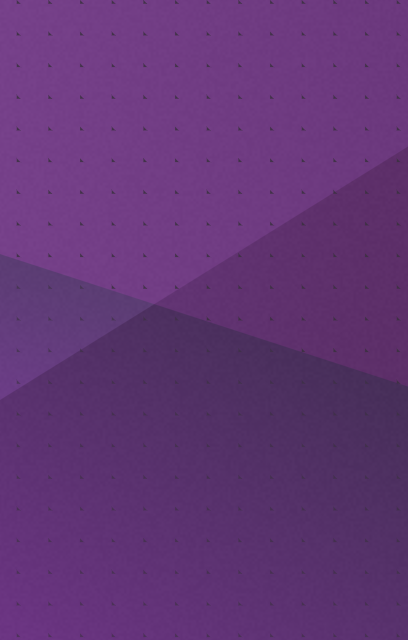
A Shadertoy shader for this background:

```glsl
// Purple backdrop: two slanted edges cross and split the canvas into four
// softly graded facets, covered by a regular grid of tiny dark triangles.
// Each facet is a linear gradient; a faint value-noise grain lies on top.

// Edge heights at the left and right borders, as fractions of the canvas
const vec2 RISING_EDGE  = vec2(0.375, 0.771);
const vec2 FALLING_EDGE = vec2(0.603, 0.396);

// Gradient ends of the four facets
const vec3 TOP_LEFT     = vec3(0.462, 0.252, 0.540);
const vec3 TOP_RIGHT    = vec3(0.420, 0.220, 0.490);
const vec3 RIGHT_INNER  = vec3(0.382, 0.202, 0.450);
const vec3 RIGHT_OUTER  = vec3(0.364, 0.184, 0.412);
const vec3 LEFT_SHADE   = vec3(0.355, 0.238, 0.450);
const vec3 LEFT_LIGHT   = vec3(0.420, 0.238, 0.525);
const vec3 BOTTOM_SHADE = vec3(0.265, 0.182, 0.335);
const vec3 BOTTOM_LIGHT = vec3(0.420, 0.205, 0.510);

// Triangle grid, in units of the canvas height
const vec3  DOT_COLOR   = vec3(0.220, 0.190, 0.240);
const float DOT_PITCH   = 0.04948;
const vec2  DOT_ORIGIN  = vec2(0.0290, 0.9970);
const float DOT_HALF    = 0.0028;
const float DOT_OPACITY = 0.85;
const float DOT_SHADED_OPACITY = 0.6;

const float GRAIN_CELLS  = 240.0;
const float GRAIN_AMOUNT = 0.016;

float hash(vec2 cell) {
    vec3 q = fract(vec3(cell.xyx) * 0.1031);
    q += dot(q, q.yzx + 33.33);
    return fract((q.x + q.y) * q.z);
}

float valueNoise(vec2 p) {
    vec2 cell = floor(p);
    vec2 f = fract(p);
    f = f * f * (3.0 - 2.0 * f);
    float low  = mix(hash(cell), hash(cell + vec2(1, 0)), f.x);
    float high = mix(hash(cell + vec2(0, 1)), hash(cell + vec2(1, 1)), f.x);
    return mix(low, high, f.y);
}

// Signed distance below a slanted edge, in units of the canvas height
float depthBelow(vec2 edge, vec2 uv, float aspect) {
    float slope = (edge.y - edge.x) / aspect;
    return (mix(edge.x, edge.y, uv.x) - uv.y) / sqrt(1.0 + slope * slope);
}

// Right triangle with its square corner at the lower left
float triangleDistance(vec2 p, float halfSize) {
    float legs = max(-p.x, -p.y) - halfSize;
    return max(legs, (p.x + p.y) * 0.7071);
}

void mainImage(out vec4 fragColor, in vec2 fragCoord) {
    vec2 uv = fragCoord / iResolution.xy;
    vec2 p = fragCoord / iResolution.y;
    float aspect = iResolution.x / iResolution.y;
    float softness = 0.75 / iResolution.y;

    // Facet masks
    float risingDepth = depthBelow(RISING_EDGE, uv, aspect);
    float fallingDepth = depthBelow(FALLING_EDGE, uv, aspect);
    float belowRising = smoothstep(-softness, softness, risingDepth);
    float belowFalling = smoothstep(-softness, softness, fallingDepth);

    // Facet gradients
    vec3 top = mix(TOP_LEFT, TOP_RIGHT, uv.x);
    vec3 right = mix(RIGHT_INNER, RIGHT_OUTER, smoothstep(0.35, 1.0, uv.x));
    vec3 left = mix(LEFT_SHADE, LEFT_LIGHT, clamp(fallingDepth / 0.2, 0.0, 1.0));
    float bottomLight = clamp(1.04 - 0.5 * uv.x - 1.2 * uv.y, 0.0, 1.0);
    vec3 bottom = mix(BOTTOM_SHADE, BOTTOM_LIGHT, bottomLight);

    vec3 color = mix(mix(top, right, belowRising),
                     mix(left, bottom, belowRising), belowFalling);

    // Grain
    color += GRAIN_AMOUNT * (valueNoise(p * GRAIN_CELLS) - 0.5);

    // Triangle grid
    vec2 local = (fract((p - DOT_ORIGIN) / DOT_PITCH + 0.5) - 0.5) * DOT_PITCH;
    float dotDistance = triangleDistance(local, DOT_HALF);
    float dotMask = 1.0 - smoothstep(-softness, softness, dotDistance);
    float opacity = mix(DOT_OPACITY, DOT_SHADED_OPACITY, belowFalling);
    color = mix(color, DOT_COLOR, dotMask * opacity);

    fragColor = vec4(color, 1.0);
}
```
